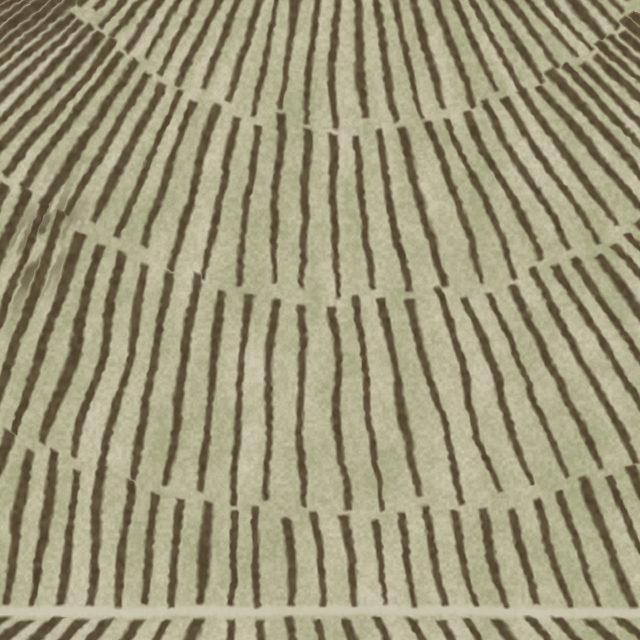
Reproduce this texture procedurally as a WebGL 2 fragment shader.

```glsl
#version 300 es
precision highp float;

uniform vec2 u_resolution;
out vec4 fragColor;

float hash(vec2 p) {
    vec3 q = fract(vec3(p.xyx) * vec3(0.1031, 0.1030, 0.0973));
    q += dot(q, q.yzx + 33.33);
    return fract((q.x + q.y) * q.z);
}

float noise(vec2 p) {
    vec2 i = floor(p), f = fract(p);
    f = f * f * (3.0 - 2.0 * f);
    return mix(mix(hash(i), hash(i + vec2(1, 0)), f.x),
               mix(hash(i + vec2(0, 1)), hash(i + vec2(1, 1)), f.x), f.y);
}

// Per tier: axis x, then (depth of vanishing point, line pitch) on each side
const float AXIS[5] = float[5](0.525, 0.477, 0.472, 0.404, 0.404);
const vec4 SPREAD[5] = vec4[5](
    vec4(0.39, 0.078, 0.39, 0.078),
    vec4(0.31, 0.073, 0.34, 0.0706),
    vec4(0.70, 0.036, 0.22, 0.062),
    vec4(1.50, 0.0181, 0.52, 0.0333),
    vec4(-0.70, 0.170, -0.475, 0.095));
// Radii of the arcs where one tier ends and the next begins
const float ARC[5] = float[5](0.0, 0.60, 0.87, 1.204, 9.0);

// Ink coverage of one tier of fanned strokes; p.y runs downward
float tierInk(int tier, vec2 p, float radius, float blur) {
    float seed = float(tier) * 37.0 + 50.0;
    float q = p.x - AXIS[tier];
    vec2 side = q < 0.0 ? SPREAD[tier].xy : SPREAD[tier].zw;
    float depth = max(p.y + side.x, 0.05);
    float slope = q / depth;

    // Hand-drawn wander, then the nearest stroke
    float u = slope / side.y;
    u += 0.34 * (noise(vec2(u * 0.8 + seed, p.y * 9.0)) - 0.5);
    u += 0.10 * (noise(vec2(u * 0.9 + seed, p.y * 32.0)) - 0.5);
    float id = floor(u + 0.5);
    float dist = abs(u - id) * depth * side.y * inversesqrt(1.0 + slope * slope);

    // Uneven stroke ends along the arcs and at the seam
    float startJitter = (hash(vec2(id + 80.0, seed)) - 0.5) * 0.024;
    float endJitter = (hash(vec2(id + 80.0, seed + 9.0)) - 0.5) * 0.020;
    float start = tier == 4 ? p.y - 0.966 - 0.3 * startJitter
                            : radius - ARC[tier] - 0.003 - startJitter;
    float end = tier == 4 ? 1.0 : 0.947 + 0.3 * endJitter - p.y;
    if (tier < 3) end = ARC[tier + 1] - 0.005 + endJitter - radius;

    // Thicker just below each arc and toward the left edge
    float width = 0.0054 + 0.0022 * (noise(vec2(id * 3.1 + seed, p.y * 14.0)) - 0.4);
    width += 0.0011 * exp(-max(start, 0.0) * 9.0);
    width += 0.0017 * smoothstep(0.35, 0.05, p.x) * smoothstep(0.1, 0.3, p.y);
    width -= 0.0012 * smoothstep(0.06, 0.0, end);
    float ink = 1.0 - smoothstep(width - blur, width + blur, dist);
    return ink * smoothstep(-blur, blur, start) * smoothstep(-blur, blur, end);
}

void main() {
    vec2 uv = gl_FragCoord.xy / u_resolution;
    vec2 p = vec2(uv.x, 1.0 - uv.y);
    float blur = max(0.0036, 1.0 / u_resolution.y);

    // Fibrous roughness bends the stroke edges slightly
    vec2 rough = vec2(noise(p * 130.0), noise(p * 130.0 + 71.0)) - 0.5;
    vec2 s = p + rough * 0.0035;
    vec2 fromApex = s - vec2(0.553, -0.404);
    float radius = length(fromApex);
    radius += 0.014 * (noise(vec2(s.x * 11.0, 4.0)) - 0.5);

    float ink = 0.0;
    for (int i = 0; i < 5; i++) ink = max(ink, tierInk(i, s, radius, blur));

    // Smudged strokes near the left edge
    vec2 smudgeOffset = (s - vec2(0.06, 0.39)) * mat2(0.9, 0.4, -0.4, 0.9);
    float smudge = exp(-dot(smudgeOffset * vec2(24, 11), smudgeOffset * vec2(24, 11)));
    float scratch = noise(vec2(smudgeOffset.x * 150.0, smudgeOffset.y * 25.0));
    ink = max(ink, 0.85 * smudge * smoothstep(0.3, 0.8, scratch));

    // Ground: pale streaks along the fan, mottling and fine grain
    float streak = noise(vec2(fromApex.x / fromApex.y * 26.0, radius * 7.0));
    float mottle = noise(p * 28.0 + 13.0);
    float grain = noise(p * 170.0) + 0.6 * noise(p * 310.0) - 0.8;
    float pale = clamp(0.75 * streak + 0.5 * mottle - 0.15 + 0.3 * grain, 0.0, 1.0);
    vec3 ground = mix(vec3(0.67, 0.67, 0.53), vec3(0.78, 0.755, 0.655), pale);
    ground += 0.045 * grain;

    // Pale seam across the bottom
    float seamY = 0.955 + 0.006 * (noise(vec2(p.x * 14.0, 2.0)) - 0.5);
    float seam = 1.0 - smoothstep(0.003, 0.012, abs(p.y - seamY));
    ground = mix(ground, vec3(0.81, 0.79, 0.71), 0.75 * seam);

    vec3 inkColor = mix(vec3(0.28, 0.23, 0.155), vec3(0.37, 0.32, 0.23), noise(p * 120.0 + 5.0));
    float cover = ink * (0.94 + 0.08 * grain);
    fragColor = vec4(mix(ground, inkColor, clamp(cover, 0.0, 1.0)), 1.0);
}
```
